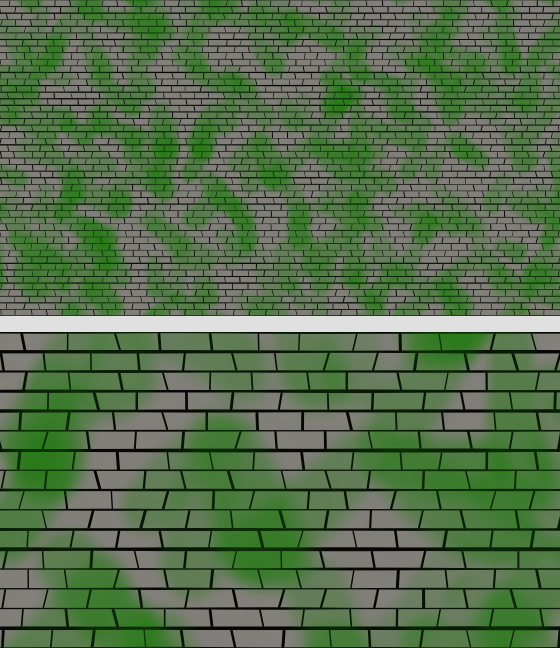
Top, the full canvas; bottom, a detail of the centre.
Give the GLSL for this texture, as a Shadertoy shader.

```glsl
// A wall of thin grey bricks with crooked dark joints, overgrown by soft moss.
// Joints are lines jittered per brick; moss is a scatter of tapered capsules,
// bent by gradient noise and layered as translucent green.

#define COLUMNS 36.0
#define ROWS 48.0
#define JOINT_MIN 0.0007
#define JOINT_MAX 0.0021
#define JOINT_JITTER 0.22
#define JOINT_SLANT 0.13
#define MOSS_CELL 0.14
#define MOSS_RADIUS 0.056
#define MOSS_BEND 0.034
#define BRICK_COLOR vec3(0.530, 0.500, 0.500)
#define MORTAR_COLOR vec3(0.020, 0.015, 0.020)
#define MOSS_COLOR vec3(0.090, 0.475, 0.020)

vec2 hash2(vec2 p) {
    vec3 q = fract(p.xyx * vec3(0.1031, 0.1030, 0.0973));
    q += dot(q, q.yzx + 33.33);
    return fract((q.xx + q.yz) * q.zy);
}

float cornerSlope(vec2 cell, vec2 offset) {
    return dot(hash2(cell) * 2.0 - 1.0, offset);
}

// Gradient noise, roughly -0.7 to 0.7
float gradientNoise(vec2 p) {
    vec2 i = floor(p), f = p - i;
    vec2 u = f * f * f * (f * (f * 6.0 - 15.0) + 10.0);
    vec2 e = vec2(1.0, 0.0);
    float low = mix(cornerSlope(i, f), cornerSlope(i + e, f - e), u.x);
    float high = mix(cornerSlope(i + e.yx, f - e.yx), cornerSlope(i + 1.0, f - 1.0), u.x);
    return mix(low, high, u.y);
}

// Coverage of the mortar; p is in canvas heights
float mortarMask(vec2 p, float aspect, float pixel) {
    float y = p.y * ROWS;
    float row = floor(y);

    // Bed joints: thickness wanders along each course
    float bed = floor(y + 0.5);
    float wear = hash2(vec2(bed, 71.0)).x + 0.9 * gradientNoise(vec2(p.x * 6.0, bed * 7.37));
    float bedHalf = mix(JOINT_MIN, JOINT_MAX, clamp(wear, 0.0, 1.0));
    float bedDist = abs(y - bed) / ROWS;

    // Head joints: shifted and tilted one by one, staggered by half a brick
    float x = p.x / aspect * COLUMNS + 0.5 * mod(row, 2.0);
    float headDist = 1.0;
    float headHalf = JOINT_MIN;
    for (int n = 0; n < 2; n++) {
        float joint = floor(x) + float(n);
        vec2 rnd = hash2(vec2(joint, row + 113.0)) - 0.5;
        float slanted = joint + rnd.x * JOINT_JITTER + rnd.y * JOINT_SLANT * (y - row - 0.5) * 2.0;
        float d = abs(x - slanted) * aspect / COLUMNS;
        if (d < headDist) {
            headDist = d;
            headHalf = mix(JOINT_MIN, JOINT_MAX, 0.7 * fract(rnd.x * 17.0));
        }
    }
    float inside = max(bedHalf - bedDist, headHalf - headDist);
    return clamp(inside / pixel + 0.5, 0.0, 1.0);
}

// Opacity of one moss streak owned by a cell
float mossStreak(vec2 p, vec2 cell, float layer) {
    vec2 center = (cell + hash2(cell + 17.0 + layer)) * MOSS_CELL;
    vec2 shape = hash2(cell + 59.0 + layer);
    vec2 look = hash2(cell + 97.0 + layer);

    // Streaks hang downward, with a dense head and a fading tail
    float angle = mix(-2.4, -0.2, shape.x);
    vec2 dir = vec2(cos(angle), sin(angle));
    float halfLength = mix(0.018, 0.075, shape.y);
    float along = clamp(dot(p - center, dir), -halfLength, halfLength);
    float headward = 0.5 + 0.5 * along / halfLength;
    float radius = MOSS_RADIUS * mix(0.75, 1.0, look.x) * mix(0.8, 1.0, headward);
    float dist = length(p - center - dir * along);
    float density = mix(0.22, 0.56, look.y) * mix(0.65, 1.0, headward);
    return density * (1.0 - smoothstep(radius * 0.4, radius, dist));
}

// Opacity of all streaks, two to a cell, over a thin haze
float mossOpacity(vec2 p) {
    p += MOSS_BEND * vec2(gradientNoise(p * 6.0), gradientNoise(p * 6.0 + 41.7));
    vec2 home = floor(p / MOSS_CELL);
    float clear = 0.95;
    for (int layer = 0; layer < 2; layer++)
    for (int j = -1; j <= 1; j++)
    for (int i = -1; i <= 1; i++)
        clear *= 1.0 - mossStreak(p, home + vec2(i, j), 211.0 * float(layer));
    return 1.0 - clear;
}

void mainImage(out vec4 fragColor, in vec2 fragCoord) {
    float pixel = 1.0 / iResolution.y;
    float aspect = iResolution.x * pixel;
    vec2 p = fragCoord * pixel;

    // Moss tints bricks fully and sinks partly into the joints
    float mortar = mortarMask(p, aspect, pixel);
    float moss = mossOpacity(p);
    vec3 brick = BRICK_COLOR * (1.0 + 0.03 * gradientNoise(p * 30.0));
    vec3 face = mix(brick, MOSS_COLOR, moss);
    vec3 gap = mix(MORTAR_COLOR, MOSS_COLOR, moss * 0.5);
    fragColor = vec4(mix(face, gap, mortar), 1.0);
}
```
